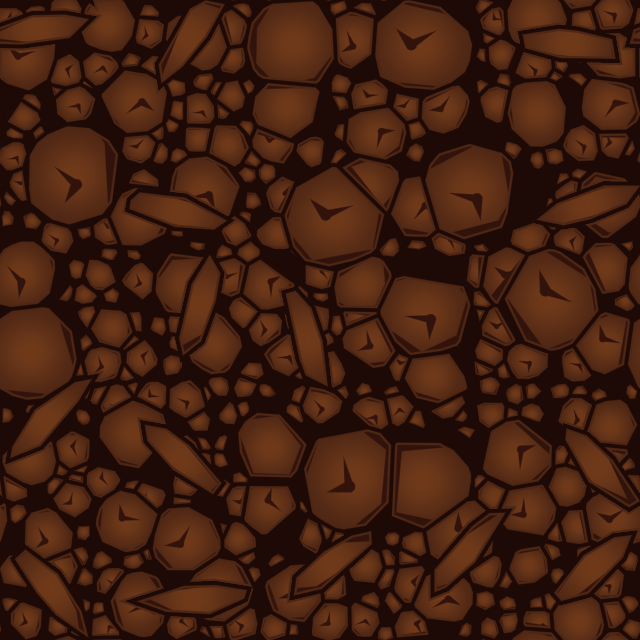
Give the GLSL for this texture, as a three.js fragment shader.

```glsl
// Tiling bed of angular brown stones packed in dark soil. Wrapped jittered grids of four
// sizes feed a power diagram, so stones are cut by straight chords and never overlap.
// Long slabs lie on top; each stone gets a rim, dark chipped facets and a bent crack.
varying vec2 vUv;

const vec3 SOIL = vec3(0.115, 0.035, 0.018);
const vec3 SHADOW = vec3(0.195, 0.075, 0.047);
const vec3 RIM = vec3(0.305, 0.150, 0.078);
const vec3 STONE_CENTER = vec3(0.435, 0.225, 0.100);
const vec3 STONE_BORDER = vec3(0.310, 0.153, 0.080);
const float GAP = 0.006;
const float SOFT = 0.0013;
const float RIM_WIDTH = 0.0036;
const float JITTER = 0.55;
const float SLAB_RADIUS = 0.043;
const float SLAB_STRETCH = 3.6;
const float FACET_CHANCE = 0.55;
const float CRACK_CHANCE = 0.75;
const float CRACK_MIN_RADIUS = 0.025;
const int SIDES = 7;
const float TAU = 6.283185;

struct Stone {
  vec2 q;         // point relative to the stone center
  vec3 seed;
  float radius, stretch, level;
  bool present, slab;
};

vec3 hash3(vec3 p) {
  p = fract(p * vec3(0.1031, 0.1030, 0.0973));
  p += dot(p, p.yxz + 33.33);
  return fract((p.xxy + p.yxx) * p.zyx);
}

vec2 direction(float a) { return vec2(cos(a), sin(a)); }

// Grid cells, smallest radius, largest radius, chance of a stone
vec4 sizeClass(float level) {
  if (level < 0.5) return vec4(5.0, 0.074, 0.088, 0.55);
  if (level < 1.5) return vec4(8.0, 0.044, 0.060, 0.80);
  if (level < 2.5) return vec4(15.0, 0.024, 0.035, 0.90);
  return vec4(27.0, 0.011, 0.018, 0.95);
}

Stone stoneAt(vec2 uv, float level, vec2 offset) {
  vec4 size = sizeClass(level);
  vec2 cell = floor(uv * size.x) + offset;
  Stone s;
  s.seed = vec3(mod(cell, size.x), level * 31.0 + 5.0);
  vec3 place = hash3(s.seed);
  vec3 kind = hash3(s.seed + vec3(0.0, 0.0, 17.0));
  s.q = uv - (cell + 0.5 + JITTER * (place.xy - 0.5)) / size.x;
  s.level = level;
  s.slab = level < 0.5 && kind.x > size.w;
  s.present = s.slab || kind.x < size.w;
  s.radius = s.slab ? SLAB_RADIUS : mix(size.y, size.z, place.z);
  s.stretch = s.slab ? SLAB_STRETCH : 1.0 + 0.35 * kind.y;
  return s;
}

// Tilted inner cut along one side; its wedge becomes a dark facet
float facetCut(float edge, float along, float width, vec3 rnd) {
  if (rnd.x > FACET_CHANCE) return 1.0;
  return edge - width * (0.06 + 0.14 * rnd.y) - 0.4 * (rnd.z - 0.5) * along;
}

// Inside distances to the stone border (x) and to its facets (y)
vec2 polygon(Stone s) {
  vec2 axis = direction(TAU * hash3(s.seed + vec3(0.0, 0.0, 23.0)).x);
  vec2 q = vec2(dot(s.q, axis), dot(s.q, vec2(-axis.y, axis.x)));
  float width = s.radius / sqrt(s.stretch);
  vec2 dist = vec2(1.0);
  for (int k = 0; k < SIDES; k++) {
    vec3 rnd = hash3(s.seed + vec3(0.0, 0.0, 41.0 + float(k)));
    vec2 n = direction(TAU * (float(k) + 0.8 * rnd.x) / float(SIDES));
    n.x /= s.stretch;
    float scale = length(n);
    n /= scale;
    float edge = width * (0.82 + 0.17 * rnd.y) / scale - dot(q, n);
    float cut = facetCut(edge, dot(q, vec2(-n.y, n.x)), width, fract(rnd.zxy * 7.31));
    dist = min(dist, vec2(edge, cut));
  }
  return dist;
}

float power(Stone s) {
  if (!s.present) return 9.0;
  if (s.slab) return polygon(s).x > -GAP ? -1.0 : 9.0;
  return dot(s.q, s.q) - s.radius * s.radius;
}

float taper(vec2 p, vec2 arm, float width) {
  float t = clamp(dot(p, arm) / dot(arm, arm), 0.0, 1.0);
  return length(p - arm * t) - width * (1.0 - t);
}

// Two tapering arms that meet in a bent joint
float crack(Stone s) {
  vec3 rnd = hash3(s.seed + vec3(0.0, 0.0, 61.0));
  if (s.slab || s.radius < CRACK_MIN_RADIUS || rnd.z > CRACK_CHANCE) return 1.0;
  float a = TAU * rnd.x;
  vec2 p = s.q / s.radius - 0.18 * direction(a + 2.5);
  float arms = min(taper(p, 0.55 * direction(a), 0.085),
                   taper(p, 0.42 * direction(a + 1.6 + 0.7 * rnd.y), 0.11));
  return arms * s.radius;
}

void main() {
  // Owner of this point
  Stone own = stoneAt(vUv, 0.0, vec2(0.0));
  float ownPower = 1.0;
  for (int l = 0; l < 4; l++) for (int y = -1; y <= 1; y++) for (int x = -1; x <= 1; x++) {
    Stone s = stoneAt(vUv, float(l), vec2(float(x), float(y)));
    float f = power(s);
    if (f < ownPower) { ownPower = f; own = s; }
  }

  // Cuts by neighbours; stones that lose their center are dropped
  vec2 dist = polygon(own);
  for (int l = 0; l < 4; l++) for (int y = -1; y <= 1; y++) for (int x = -1; x <= 1; x++) {
    Stone s = stoneAt(vUv, float(l), vec2(float(x), float(y)));
    vec2 toOther = own.q - s.q;
    float d = length(toOther);
    if (!s.present || d < 0.0001) continue;
    if (s.slab) {
      dist.x = min(dist.x, -polygon(s).x - GAP);
    } else if (!own.slab) {
      float edge = (power(s) - ownPower) / (2.0 * d) - 0.5 * GAP;
      float reach = (d * d + own.radius * own.radius - s.radius * s.radius) / (2.0 * d);
      dist.x = min(dist.x, reach < 0.1 * own.radius ? -1.0 : edge);
      float along = dot(own.q, vec2(-toOther.y, toOther.x)) / d;
      if (s.level <= own.level && reach < own.radius)
        dist.y = min(dist.y, facetCut(edge, along, own.radius, hash3(s.seed + own.seed)));
    }
  }

  // Shading
  float extent = own.radius * (own.slab ? sqrt(own.stretch) : 1.0);
  vec3 stone = mix(STONE_CENTER, STONE_BORDER, smoothstep(0.05, 1.0, length(own.q) / extent));
  float dark = 1.0 - smoothstep(-SOFT, SOFT, min(dist.y, crack(own)));
  stone = mix(stone, SHADOW, dark);
  float rim = min(RIM_WIDTH, 0.12 * own.radius);
  stone = mix(RIM, stone, smoothstep(rim - SOFT, rim + SOFT, dist.x));
  float cover = ownPower < 1.0 ? smoothstep(-SOFT, SOFT, dist.x) : 0.0;
  gl_FragColor = vec4(mix(SOIL, stone, cover), 1.0);
}
```
